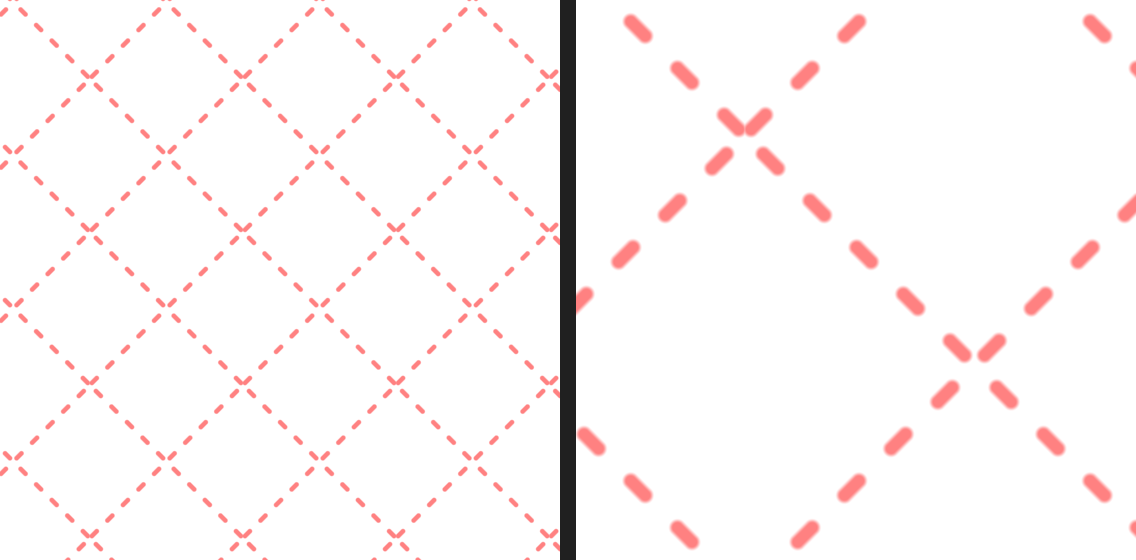
Left, the full canvas; right, a detail of the centre.
Write a Shadertoy shader that draws this pattern.

```glsl
const vec3  PAPER = vec3(1.0);
const vec3  THREAD = vec3(1.0, 0.505, 0.505);
const float PERIOD = 0.27344;             // lattice repeat, both axes
const vec2  CROSSING = vec2(0.1604, 0.0391); // one line crossing
const float DASHES = 10.0;                // dashes per repeat of a line
const float DASH_STEP = 0.0278;           // dash spacing, measured along x
const float FIRST_DASH = 0.0080;          // first dash past the crossing
const float DASH_REACH = 0.0061;          // half of the dash core length
const float DASH_RADIUS = 0.0041;         // half of the line width
const float SOFTNESS = 0.0016;            // half width of the dash edge

// Distance to the rising dashed diagonals of the lattice.
float risingDashes(vec2 p) {
    // Shift vertically onto the nearest diagonal.
    p.y -= PERIOD * round((p.y - p.x) / PERIOD);

    // The last gap of each repeat is shorter than the others.
    float lastGap = PERIOD - (DASHES - 1.0) * DASH_STEP;
    float along = 0.5 * (p.x + p.y) - FIRST_DASH;
    along = mod(along + 0.5 * lastGap, PERIOD) - 0.5 * lastGap;

    // Pick the nearest dash and measure it as a capsule.
    float index = clamp(round(along / DASH_STEP), 0.0, DASHES - 1.0);
    vec2 local = vec2((along - index * DASH_STEP) * sqrt(2.0),
                      (p.y - p.x) / sqrt(2.0));
    local.x = max(abs(local.x) - DASH_REACH, 0.0);
    return length(local) - DASH_RADIUS;
}

void mainImage(out vec4 fragColor, in vec2 fragCoord) {
    float canvas = min(iResolution.x, iResolution.y);
    vec2 p = fragCoord / canvas - CROSSING;

    // Falling diagonals mirror the rising ones.
    float d = min(risingDashes(p), risingDashes(vec2(-p.x, p.y)));

    float edge = max(SOFTNESS, 0.75 / canvas);
    float ink = 1.0 - smoothstep(-edge, edge, d);
    fragColor = vec4(mix(PAPER, THREAD, ink), 1.0);
}
```
